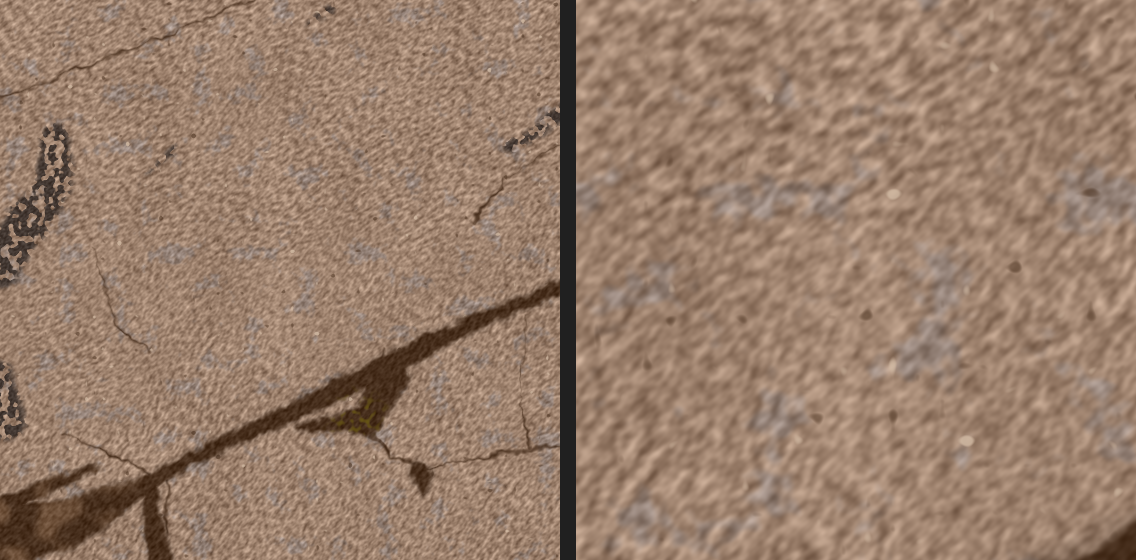
Left: the whole. Right: its middle third, enlarged.
Give the GLSL for this texture, as a WebGL 1 fragment shader.

```glsl
precision highp float;
uniform vec2 u_resolution;

const vec3 STONE = vec3(0.622, 0.512, 0.432);
const vec3 SOIL = vec3(0.275, 0.18, 0.11);
const vec3 LICHEN = vec3(0.235, 0.195, 0.175);
const vec3 MOSS = vec3(0.40, 0.33, 0.08);
const vec3 PALE = vec3(0.83, 0.74, 0.65);

vec2 gradient(vec2 cell) {
  float angle = 6.2832 * fract(sin(dot(cell, vec2(127.1, 311.7))) * 43758.5);
  return vec2(cos(angle), sin(angle));
}

// Gradient noise, roughly -0.7 to 0.7
float noise(vec2 p) {
  vec2 i = floor(p), f = fract(p);
  vec2 u = f * f * f * (f * (f * 6.0 - 15.0) + 10.0);
  vec2 e = vec2(1.0, 0.0);
  float low = mix(dot(gradient(i), f), dot(gradient(i + e), f - e), u.x);
  float high = mix(dot(gradient(i + e.yx), f - e.yx), dot(gradient(i + 1.0), f - 1.0), u.x);
  return mix(low, high, u.y);
}

// Noise stretched along a direction
float fibre(vec2 p, float angle, vec2 frequency) {
  float c = cos(angle), s = sin(angle);
  return noise(vec2(c * p.x + s * p.y, c * p.y - s * p.x) * frequency);
}

// Distance to a segment whose radius changes from ra to rb
float taper(vec2 p, vec2 a, vec2 b, float ra, float rb) {
  vec2 pa = p - a, ba = b - a;
  float h = clamp(dot(pa, ba) / dot(ba, ba), 0.0, 1.0);
  return length(pa - ba * h) - mix(ra, rb, h);
}

// Two joined tapers through a, b and c
float bend(vec2 p, vec2 a, vec2 b, vec2 c, vec3 r) {
  return min(taper(p, a, b, r.x, r.y), taper(p, b, c, r.y, r.z));
}

float cover(float d, float softness) {
  return smoothstep(softness, -softness, d);
}

// Wide soil-filled fissure with its branches
float fissure(vec2 p) {
  float d = bend(p, vec2(-0.02, 0.035), vec2(0.12, 0.065), vec2(0.27, 0.14), vec3(0.055, 0.043, 0.013));
  d = min(d, bend(p, vec2(0.27, 0.14), vec2(0.40, 0.21), vec2(0.54, 0.273), vec3(0.012, 0.012, 0.015)));
  d = min(d, bend(p, vec2(0.54, 0.273), vec2(0.70, 0.35), vec2(0.80, 0.403), vec3(0.015, 0.023, 0.015)));
  d = min(d, bend(p, vec2(0.80, 0.403), vec2(0.90, 0.446), vec2(1.02, 0.493), vec3(0.014, 0.011, 0.012)));
  d = min(d, bend(p, vec2(0.53, 0.235), vec2(0.655, 0.25), vec2(0.70, 0.33), vec3(0.004, 0.024, 0.03)));
  d = min(d, taper(p, vec2(0.752, 0.155), vec2(0.753, 0.118), 0.019, 0.002));
  d = min(d, taper(p, vec2(0.265, 0.13), vec2(0.285, -0.01), 0.012, 0.02));
  return min(d, bend(p, vec2(0.0, 0.09), vec2(0.09, 0.135), vec2(0.175, 0.165), vec3(0.02, 0.011, 0.004)));
}

// Thin cracks across the slab
float hairlines(vec2 p) {
  float d = bend(p, vec2(-0.02, 0.817), vec2(0.13, 0.872), vec2(0.27, 0.925), vec3(0.002));
  d = min(d, taper(p, vec2(0.27, 0.925), vec2(0.47, 1.01), 0.002, 0.002));
  d = min(d, bend(p, vec2(0.165, 0.56), vec2(0.208, 0.42), vec2(0.265, 0.372), vec3(0.0, 0.002, 0.002)));
  d = min(d, bend(p, vec2(0.845, 0.603), vec2(0.90, 0.68), vec2(1.02, 0.752), vec3(0.005, 0.001, 0.001)));
  d = min(d, bend(p, vec2(0.665, 0.225), vec2(0.70, 0.185), vec2(0.76, 0.163), vec3(0.006, 0.003, 0.003)));
  d = min(d, bend(p, vec2(0.76, 0.163), vec2(0.95, 0.20), vec2(1.02, 0.207), vec3(0.001, 0.004, 0.001)));
  d = min(d, bend(p, vec2(0.95, 0.203), vec2(0.927, 0.297), vec2(0.94, 0.433), vec3(0.003, 0.0, 0.001)));
  d = min(d, bend(p, vec2(0.11, 0.225), vec2(0.18, 0.20), vec2(0.27, 0.15), vec3(0.001, 0.002, 0.003)));
  d = min(d, taper(p, vec2(0.30, 0.14), vec2(0.297, 0.05), 0.003, 0.003));
  return min(d, taper(p, vec2(0.684, 0.34), vec2(0.682, 0.378), 0.004, 0.001));
}

// Regions where dark lichen clusters
float lichenBands(vec2 p) {
  float d = bend(p, vec2(0.10, 0.75), vec2(0.095, 0.67), vec2(0.0, 0.53), vec3(0.028, 0.032, 0.042));
  d = min(d, taper(p, vec2(0.0, 0.33), vec2(0.01, 0.25), 0.025, 0.035));
  d = min(d, taper(p, vec2(0.91, 0.735), vec2(1.01, 0.80), 0.01, 0.013));
  d = min(d, taper(p, vec2(0.55, 0.96), vec2(0.59, 0.982), 0.002, 0.009));
  return min(d, taper(p, vec2(0.26, 0.69), vec2(0.31, 0.73), 0.001, 0.007));
}

void main() {
  vec2 p = gl_FragCoord.xy / u_resolution;
  vec2 rough = 0.009 * vec2(noise(p * 28.0), noise(p * 28.0 + 47.0));
  rough += 0.005 * vec2(noise(p * 85.0 + 13.0), noise(p * 85.0 + 71.0));
  vec2 q = p + rough;

  // Slanted stone grain whose direction drifts over the slab
  float drift = smoothstep(-0.25, 0.25, noise(p * 3.5 + 5.0) + 0.5 - p.y);
  vec2 g = p + 0.3 * rough;
  float grain = mix(fibre(g, 0.55, vec2(72.0, 145.0)), fibre(g, 0.95, vec2(72.0, 145.0)), drift);
  float fine = fibre(p, 0.75, vec2(150.0, 240.0));
  float broad = noise(p * 9.0 + 31.0);
  vec3 color = STONE + vec3(1.0, 0.97, 0.93) * (0.25 * grain + 0.12 * fine + 0.05 * broad);

  // Grey-blue tints and scattered specks
  float tint = smoothstep(0.15, 0.5, noise(p * 21.0 + 9.0) + 0.4 * noise(p * 95.0));
  color = mix(color, color * vec3(0.93, 0.99, 1.08), tint);
  float speck = noise(p * 68.0 + 83.0);
  color = mix(color, PALE, 0.75 * smoothstep(0.47, 0.6, speck));
  color = mix(color, SOIL, 0.55 * smoothstep(0.45, 0.6, -speck));

  // Lichen flecks
  float fleck = noise(p * 62.0 + 19.0) + 0.4 * noise(p * 130.0);
  float lichen = cover(lichenBands(q), 0.009) * smoothstep(-0.14, 0.03, fleck);
  color = mix(color, LICHEN + 0.12 * fine, 0.93 * lichen);

  // Cracks, worn rims and soil
  float gap = fissure(q);
  float thin = cover(hairlines(q), 0.0035) * (0.75 + 0.5 * noise(p * 24.0));
  color = mix(color, SOIL + 0.1 * grain, clamp(thin, 0.0, 0.9));
  color *= 1.0 - 0.12 * smoothstep(0.012, 0.0, gap);
  float rubble = cover(p.x - 0.2, 0.12) * smoothstep(-0.1, 0.35, noise(p * 17.0 + 3.0));
  vec3 soil = SOIL + 0.11 * grain + 0.06 * fine + rubble * vec3(0.16, 0.14, 0.12);
  float moss = cover(length(p - vec2(0.64, 0.25)) - 0.045, 0.03);
  soil = mix(soil, MOSS, moss * smoothstep(0.0, 0.4, noise(p * 75.0 + 61.0)));
  color = mix(color, soil, cover(gap, 0.005));

  gl_FragColor = vec4(clamp(color, 0.0, 1.0), 1.0);
}
```
